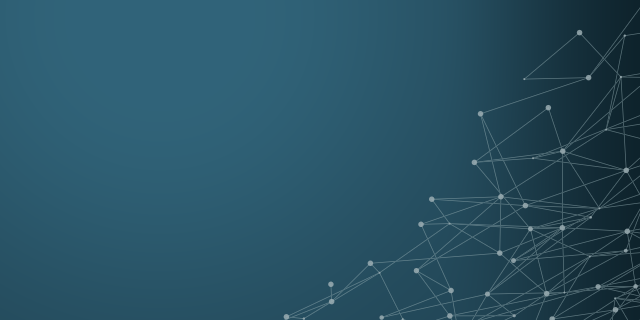
Reproduce this background procedurally as a WebGL 1 fragment shader.

```glsl
precision highp float;
// Teal gradient backdrop with a pale web of linked dots filling the lower right.

uniform vec2 u_resolution;

// Lengths are in canvas heights; the right edge lies at x = RIGHT_EDGE.
const float RIGHT_EDGE = 2.0;
const vec2 GLOW_CENTER = vec2(0.5, 0.95);
const vec3 GLOW_TEAL = vec3(0.19, 0.39, 0.475);
const vec3 DEEP_TEAL = vec3(0.135, 0.28, 0.345);
const vec3 EDGE_DARK = vec3(0.04, 0.11, 0.14);
const vec3 LINK_COLOR = vec3(0.56, 0.66, 0.68);
const vec3 DOT_COLOR = vec3(0.62, 0.69, 0.71);
const float LINK_ALPHA = 0.6;
const float DOT_ALPHA = 0.82;
const float LINK_HALF_WIDTH = 0.0011;
const float MAX_LINK = 0.42;
const float SMALL_DOT = 0.003;
const float LARGE_DOT = 0.0085;
const vec2 JITTER = vec2(0.12, 0.1);
const vec2 BORDER_JITTER = vec2(0.11, 0.04);
const float WEB_MARGIN = 0.24;
const int ROWS = 11;
const int COLUMNS = 11;
const int LINKS = 4;

vec2 hash22(vec2 p) {
  vec3 q = fract(p.xyx * vec3(0.1031, 0.1030, 0.0973));
  q += dot(q, q.yzx + 33.33);
  return fract((q.xx + q.yz) * q.zy);
}

// Left border of the web at height y
float webBorder(float y) {
  float h = max(y, 0.0);
  return 0.78 + 0.95 * sqrt(h) + 0.2 * h * h * h * h * h * h;
}

// Node position; cell is (column from the border, row from the bottom)
vec2 nodeAt(vec2 cell) {
  float y = -0.04 + 0.06 * cell.y + 0.005 * cell.y * cell.y;
  float x = webBorder(y) + 0.17 * cell.x - 0.005 * cell.x * cell.x;
  vec2 spread = mix(BORDER_JITTER, JITTER, min(cell.x, 1.0));
  return vec2(x, y) + (hash22(cell + 7.0) - 0.5) * spread;
}

float segmentDistance(vec2 p, vec2 a, vec2 b) {
  vec2 ab = b - a;
  float t = clamp(dot(p - a, ab) / max(dot(ab, ab), 1e-5), 0.0, 1.0);
  return length(p - a - ab * t);
}

// Antialiased coverage of a thin line
float lineCoverage(float d, float pixel) {
  float cover = clamp((LINK_HALF_WIDTH - d) / pixel + 0.5, 0.0, 1.0);
  return min(cover, 2.0 * LINK_HALF_WIDTH / pixel);
}

vec3 backdrop(vec2 p) {
  float falloff = smoothstep(0.2, 1.4, distance(p, GLOW_CENTER));
  vec3 color = mix(GLOW_TEAL, DEEP_TEAL, falloff);
  return mix(color, EDGE_DARK, 0.92 * smoothstep(1.35, 2.13, p.x));
}

// Returns coverage of (links, dots)
vec2 network(vec2 p, float pixel) {
  float links = 0.0;
  float dots = 0.0;
  for (int row = 0; row < ROWS; row++) {
    for (int column = 0; column < COLUMNS; column++) {
      vec2 cell = vec2(float(column), float(row));
      vec2 node = nodeAt(cell);
      if (node.x > RIGHT_EDGE + 0.2) break;

      float size = hash22(cell + 31.0).x;
      float radius = mix(SMALL_DOT, LARGE_DOT, smoothstep(0.15, 0.6, size));
      float edge = (radius - distance(p, node)) / pixel + 0.5;
      dots = max(dots, clamp(edge, 0.0, 1.0));

      // Links hop to random neighbours: up to two rows up, leaning left
      for (int k = 0; k < LINKS; k++) {
        vec2 pick = hash22(cell * 3.0 + float(k) * 17.0);
        vec2 hop = floor(pick * vec2(5.0, 3.0)) - vec2(2.0, 0.0);
        vec2 goal = cell + hop;
        if (goal.x < 0.0) continue;
        vec2 other = nodeAt(goal);
        if (distance(node, other) > MAX_LINK) continue;
        links = max(links, lineCoverage(segmentDistance(p, node, other), pixel));
      }
    }
  }
  return vec2(links, dots);
}

void main() {
  float pixel = 1.0 / u_resolution.y;
  vec2 p = gl_FragCoord.xy * pixel;
  p.x += RIGHT_EDGE - u_resolution.x * pixel;

  vec3 color = backdrop(p);
  if (p.x > webBorder(p.y) - WEB_MARGIN) {
    vec2 web = network(p, pixel);
    color = mix(color, LINK_COLOR, LINK_ALPHA * web.x);
    color = mix(color, DOT_COLOR, DOT_ALPHA * web.y);
  }
  gl_FragColor = vec4(color, 1.0);
}
```
